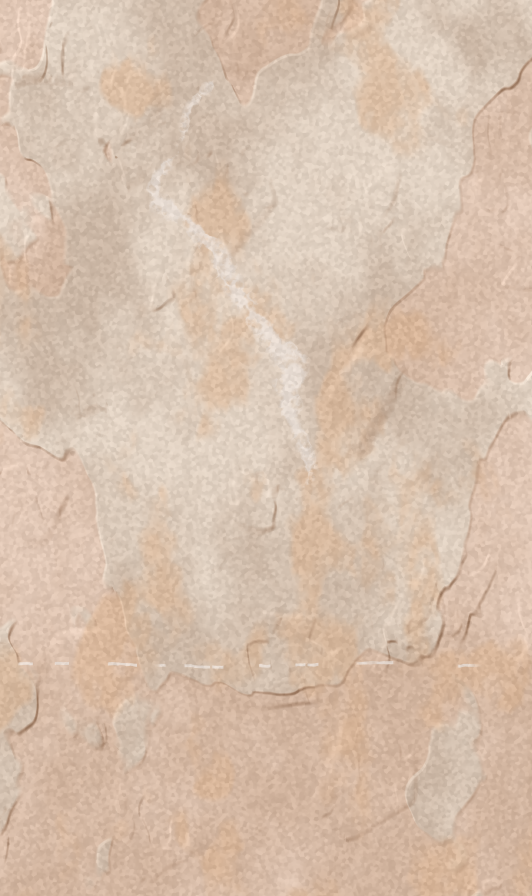
A WebGL 2 fragment shader for this texture:

```glsl
#version 300 es
precision highp float;

uniform vec2 u_resolution;
out vec4 fragColor;

const vec3 COAT_DARK = vec3(0.80, 0.72, 0.65);
const vec3 COAT_LIGHT = vec3(0.88, 0.82, 0.76);
const vec3 BASE_DARK = vec3(0.82, 0.705, 0.62);
const vec3 BASE_LIGHT = vec3(0.88, 0.78, 0.71);
const vec3 STAIN = vec3(0.85, 0.70, 0.57);
const vec3 CREVICE = vec3(0.57, 0.43, 0.33);
const vec3 CHALK = vec3(0.91, 0.87, 0.84);
const vec2 COAT_SCALE = vec2(7.0, 4.6);
const vec2 FLAKE_SCALE = vec2(11.0, 6.5);
const vec2 TO_LIGHT = vec2(-0.0019, 0.0023);
const float GRAIN_SCALE = 270.0;
const float GRAIN_DEPTH = 0.085;
const float DASH_HEIGHT = 0.258;

// Chalk path: position and half width
const int CHALK_POINTS = 6;
const vec3 CHALK_PATH[CHALK_POINTS] = vec3[](
    vec3(0.235, 0.900, 0.004), vec3(0.205, 0.825, 0.002),
    vec3(0.172, 0.780, 0.011), vec3(0.260, 0.667, 0.008),
    vec3(0.332, 0.605, 0.015), vec3(0.338, 0.470, 0.003));

vec3 hash3(vec2 cell) {
    vec3 h = fract(cell.xyx * vec3(0.1031, 0.1030, 0.0973));
    h += dot(h, h.yxz + 33.33);
    return fract((h.xxy + h.yzz) * h.zyx);
}

// Smooth cellular noise: random cell values blended by distance
float cellNoise(vec2 p) {
    vec2 cell = floor(p), local = fract(p);
    float total = 0.0, weights = 0.0;
    for (int y = -1; y <= 1; y++)
    for (int x = -1; x <= 1; x++) {
        vec2 offset = vec2(x, y);
        vec3 h = hash3(cell + offset + 71.0);
        vec2 d = offset + h.xy - local;
        float w = exp(-6.0 * dot(d, d));
        total += w * h.z;
        weights += w;
    }
    return total / weights;
}

float layeredNoise(vec2 p) {
    float sum = 0.0, amplitude = 0.53;
    for (int i = 0; i < 4; i++) {
        sum += amplitude * cellNoise(p);
        p = mat2(1.6, 1.2, -1.2, 1.6) * p + 13.7;
        amplitude *= 0.5;
    }
    return sum;
}

vec2 warp(vec2 p) {
    return p + 0.010 * sin(p.yx * vec2(23.0, 31.0) + vec2(1.0, 4.0))
             + 0.004 * sin(p.yx * vec2(71.0, 57.0) + p * 40.0);
}

float spot(vec2 p, vec2 center, vec2 radius) {
    vec2 d = (p - center) / radius;
    return exp(-dot(d, d));
}

// Positive where the upper coat survives
float coatField(vec2 p) {
    float border = 0.27 + 0.22 * smoothstep(0.18, 0.08, p.x)
                        + 0.20 * smoothstep(0.44, 0.59, p.x);
    float bias = clamp((p.y - border) * 2.6, -0.13, 0.24);
    bias -= 0.38 * spot(p, vec2(0.485, 0.64), vec2(0.065, 0.075));
    bias -= 0.36 * spot(p, vec2(0.255, 0.98), vec2(0.06, 0.05));
    return layeredNoise(warp(p) * COAT_SCALE) - 0.5 + bias;
}

// Returns wall height and coat coverage
vec2 wallSurface(vec2 p) {
    float coat = smoothstep(-0.014, 0.014, coatField(p));
    float flake = layeredNoise(warp(p) * FLAKE_SCALE + 19.0);
    float patchy = smoothstep(0.46, 0.72, cellNoise(p * 13.0 + 5.0));
    float steps = smoothstep(0.48, 0.52, flake) + 0.6 * smoothstep(0.60, 0.64, flake);
    float lumps = layeredNoise(p * 55.0);
    return vec2(0.60 * coat + 0.60 * patchy * steps + 0.30 * lumps, coat);
}

// Signed distance to the tapered chalk path
float chalkDistance(vec2 p) {
    float nearest = 1.0;
    for (int i = 0; i < CHALK_POINTS - 1; i++) {
        vec3 a = CHALK_PATH[i], b = CHALK_PATH[i + 1];
        vec2 ab = b.xy - a.xy;
        float t = clamp(dot(p - a.xy, ab) / dot(ab, ab), 0.0, 1.0);
        nearest = min(nearest, length(p - a.xy - ab * t) - mix(a.z, b.z, t));
    }
    return nearest;
}

void main() {
    vec2 p = gl_FragCoord.xy / u_resolution.y;
    vec2 surface = wallSurface(p);
    float relief = surface.x - wallSurface(p + TO_LIGHT).x;

    // Mottled coat over bare base
    float tone = smoothstep(0.25, 0.75, layeredNoise(p * vec2(6.0, 4.0) + 41.0));
    float mottle = layeredNoise(p * vec2(34.0, 22.0) + 7.0);
    tone = clamp(tone + 0.9 * (mottle - 0.5) + 0.08, 0.0, 1.0);
    vec3 color = mix(mix(BASE_DARK, BASE_LIGHT, tone),
                     mix(COAT_DARK, COAT_LIGHT, tone), surface.y);
    float stain = smoothstep(0.57, 0.76, layeredNoise(p * vec2(15.0, 10.0) + 29.0));
    color = mix(color, STAIN, 0.6 * stain);

    // Lit rims and shadowed crevices
    float depth = mix(0.45, 1.4, smoothstep(0.35, 0.75, cellNoise(p * 9.0 + 3.0)));
    color += 0.13 * clamp(relief, 0.0, 0.5);
    color = mix(color, CREVICE, clamp(depth * (-relief - 0.03) * 1.3, 0.0, 0.8));

    // Chalk streak, broken into powder
    float powder = layeredNoise(p * 75.0 + 11.0);
    float streak = chalkDistance(warp(p)) + 0.026 * (powder - 0.5);
    float chalk = smoothstep(0.003, -0.004, streak) * smoothstep(0.25, 0.6, powder + 0.1);

    // Dashed horizontal scratch
    float lineY = DASH_HEIGHT + 0.002 * sin(p.x * 19.0) + 0.003 * (powder - 0.5);
    float dash = smoothstep(0.0025, 0.0008, abs(p.y - lineY));
    dash *= smoothstep(0.50, 0.62, cellNoise(vec2(p.x * 85.0, 3.5)));
    dash *= smoothstep(0.54, 0.52, p.x);
    color = mix(color, CHALK, max(0.8 * chalk, 0.85 * dash));

    // Sandy grain
    color += GRAIN_DEPTH * (cellNoise(p * GRAIN_SCALE) - 0.5);
    fragColor = vec4(clamp(color, 0.0, 1.0), 1.0);
}
```
